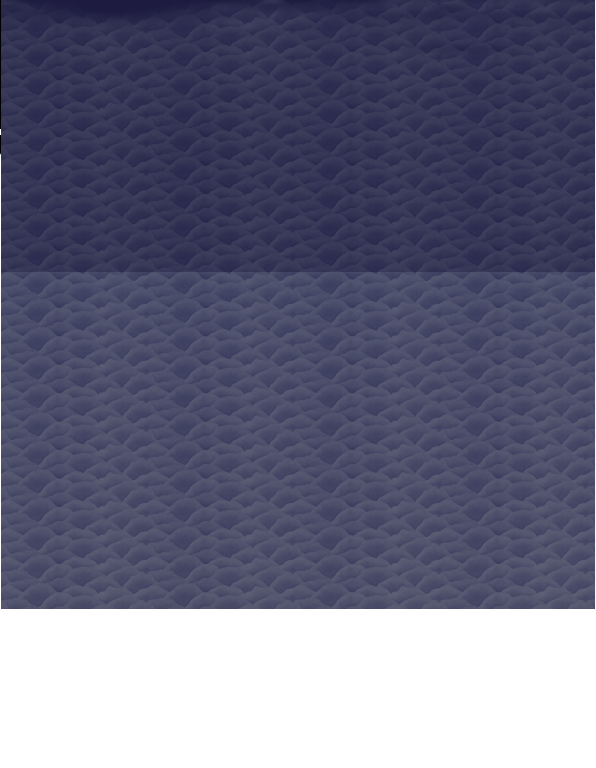
Give the GLSL for this pattern, as a Shadertoy shader.

```glsl
// Rows of soft overlapping hills, tiled across a dark band above a paler band,
// with a blank white strip at the foot. Each tile holds a few hashed parabolic
// hills painted from far to near; wrapped noise adds grain, free noise adds stains.

#define TILES vec2(4.07, 27.0)    // repeats across and down the full canvas
#define HILLS vec2(4.0, 3.0)      // hills per tile, across and down
#define HILL_HEIGHT 0.40
#define BAND_SPLIT 0.354          // measured from the top
#define BAND_END 0.793
#define DARK_TONE vec3(0.200, 0.205, 0.330)
#define PALE_TONE vec3(0.292, 0.302, 0.412)
#define RELIEF vec3(0.095, 0.095, 0.065)
#define STAIN vec3(0.115, 0.110, 0.250)
#define EDGE_WIDTH 0.0018

float hash(vec2 p) {
    vec3 v = fract(vec3(p.xyx) * 0.1031);
    v += dot(v, v.yzx + 33.33);
    return fract((v.x + v.y) * v.z);
}

// Value noise that wraps after 'period' cells
float noise(vec2 p, vec2 period) {
    vec2 i = floor(p), f = fract(p);
    f = f * f * (3.0 - 2.0 * f);
    float a = hash(mod(i, period));
    float b = hash(mod(i + vec2(1, 0), period));
    float c = hash(mod(i + vec2(0, 1), period));
    float d = hash(mod(i + vec2(1, 1), period));
    return mix(mix(a, b, f.x), mix(c, d, f.x), f.y);
}

// Relief of the hills, about -0.5 in valleys to 0.5 on crests
float hillRelief(vec2 q, float blur) {
    vec2 cell = q * HILLS;
    float wobble = noise(q * vec2(28, 5), vec2(28, 5)) - 0.5;
    float tone = -0.3;
    for (int j = -2; j <= 3; j++) {
        float row = floor(cell.y) + float(j);
        float shift = 0.41 * mod(row, HILLS.y);
        float firstColumn = floor(cell.x - shift);
        for (int i = -1; i <= 2; i++) {
            float column = firstColumn + float(i);
            vec2 id = mod(vec2(column, row), HILLS);
            float r1 = hash(id + 7.3), r2 = hash(id + 19.1), r3 = hash(id + 41.7);
            float center = column + shift + 0.5 * (r1 - 0.5);
            float d = (cell.x - center) / mix(0.50, 0.78, r2);
            float height = HILL_HEIGHT * mix(0.65, 1.2, r3);
            float base = (row + 0.5 * (r2 - 0.5)) / HILLS.y;
            float crest = base - height * (1.0 - d * d) + 0.13 * wobble;
            float depth = q.y - crest;
            float shade = mix(0.42, -0.50, smoothstep(0.02, 0.48, depth));
            shade += 0.35 * (r1 - 0.5) - 0.12 * d;
            tone = mix(tone, shade, smoothstep(-blur, blur, depth));
            // Soft shadow cast just behind the crest
            tone -= 0.10 * exp(-pow((depth + 0.05) / 0.06, 2.0));
        }
    }
    float grain = noise(q * vec2(64, 12), vec2(64, 12)) - 0.5;
    float swell = cos(6.2832 * (q.x - 0.245));
    return tone + 0.22 * grain - 0.10 * swell;
}

// Smoky marks gathered along the top edge
float stainAmount(vec2 p) {
    float cloud = noise(p * vec2(7, 38) + 3.0, vec2(512));
    cloud = 0.65 * cloud + 0.35 * noise(p * vec2(24, 90), vec2(512));
    float top = exp(-p.y * 55.0);
    vec2 smudge = (p - vec2(0.20, 0.012)) / vec2(0.10, 0.016);
    vec2 streak = (p - vec2(0.77, 0.064)) / vec2(0.09, 0.006);
    float marks = 0.6 * exp(-dot(smudge, smudge)) + 0.35 * exp(-dot(streak, streak));
    return clamp(top * smoothstep(0.25, 0.7, cloud) + marks, 0.0, 1.0);
}

void mainImage(out vec4 fragColor, in vec2 fragCoord) {
    vec2 p = fragCoord / iResolution.xy;
    p.y = 1.0 - p.y;
    vec2 pixel = 1.0 / iResolution.xy;

    float relief = hillRelief(p * TILES, max(0.7 * TILES.y * pixel.y, 0.025));

    // Two tinted bands with slow drifts in tone
    float drift = noise(p * vec2(3, 5), vec2(512)) - 0.5;
    vec3 dark = DARK_TONE + 0.65 * RELIEF * relief + 0.012 * drift;
    dark = mix(dark, STAIN, stainAmount(p));
    vec3 pale = PALE_TONE + 0.80 * RELIEF * relief + 0.008 * drift;
    pale += vec3(0.016, 0.014, 0.008) * (p.y - 0.57) / 0.22;
    float split = smoothstep(-0.5, 0.5, (p.y - BAND_SPLIT) / pixel.y);
    vec3 color = mix(dark, pale, split);

    // Narrow worn left edge: black above, white below
    float edge = 1.0 - smoothstep(-0.5, 0.5, (p.x - EDGE_WIDTH) / pixel.x);
    float chips = step(0.86, hash(vec2(floor(p.y * 250.0), 5.0))) * step(0.11, p.y);
    vec3 edgeColor = vec3(max(chips, smoothstep(0.199, 0.202, p.y)));
    color = mix(color, edgeColor, edge);

    // Blank strip at the foot and a hairline at the right
    float blank = smoothstep(-0.5, 0.5, (p.y - BAND_END) / pixel.y);
    blank = max(blank, smoothstep(-0.5, 0.5, (p.x - 0.9985) / pixel.x));
    fragColor = vec4(mix(color, vec3(1.0), blank), 1.0);
}
```
